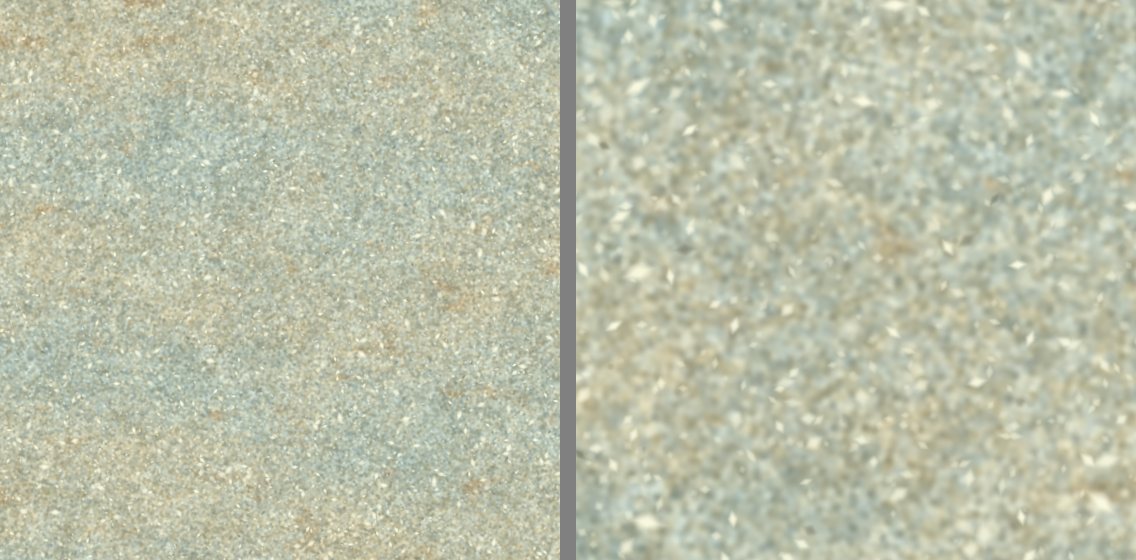
Left: the whole. Right: its middle third, enlarged.
Give the GLSL for this texture, as a WebGL 2 fragment shader.

```glsl
#version 300 es
precision highp float;
// Pale grey-green sandy stone with warm bands, rust stains and bright mineral glints.

uniform vec2 u_resolution;
out vec4 fragColor;

const vec3 COOL_STONE = vec3(0.688, 0.742, 0.685);
const vec3 WARM_STONE = vec3(0.765, 0.748, 0.632);
const vec3 RUST = vec3(0.73, 0.63, 0.46);
const vec3 GLINT = vec3(0.98, 0.98, 0.88);
const vec3 DARK_SPECK = vec3(0.45, 0.46, 0.40);
const vec3 TINT_AXIS = vec3(0.6, 0.0, -0.8);

const float BAND_PERIOD = 0.42;
const float BAND_PHASE = 0.06;
const float BAND_TILT = 0.12;
const float FINE_SCALE = 200.0;
const float MEDIUM_SCALE = 95.0;
const float FINE_CONTRAST = 0.19;
const float MEDIUM_CONTRAST = 0.08;
const float BROAD_CONTRAST = 0.10;
const float TINT_CONTRAST = 0.08;
const float GLINT_CELLS = 75.0;
const float GLINT_DENSITY = 0.23;
const float SPARK_CELLS = 125.0;
const float SPARK_DENSITY = 0.17;
const float SPECK_CELLS = 55.0;
const float SPECK_DENSITY = 0.04;
const float CLUSTER_SCALE = 14.0;

// Three random values per integer cell
vec3 hash3(vec2 cell, float seed) {
    uvec3 v = uvec3(ivec3(vec3(cell, seed))) * 1664525u + 1013904223u;
    v.x += v.y * v.z; v.y += v.z * v.x; v.z += v.x * v.y;
    v ^= v >> 16u;
    v.x += v.y * v.z; v.y += v.z * v.x; v.z += v.x * v.y;
    return vec3(v >> 8u) / 16777216.0;
}

mat2 rotation(float angle) {
    return mat2(cos(angle), -sin(angle), sin(angle), cos(angle));
}

// Smooth value noise, 0 to 1
float noise(vec2 p, float seed) {
    vec2 i = floor(p), f = fract(p);
    f = f * f * (3.0 - 2.0 * f);
    float low = mix(hash3(i, seed).x, hash3(i + vec2(1, 0), seed).x, f.x);
    float high = mix(hash3(i + vec2(0, 1), seed).x, hash3(i + vec2(1, 1), seed).x, f.x);
    return mix(low, high, f.y);
}

// Two turned noise layers, centred on zero, that hide the lattice
float grit(vec2 p, float seed) {
    float sum = noise(rotation(0.6) * p, seed) + noise(rotation(1.3) * p * 1.1, seed + 1.0);
    return 0.7 * (sum - 1.0);
}

float fbm(vec2 p, float seed) {
    float sum = 0.0, amplitude = 0.533;
    for (int octave = 0; octave < 4; octave++) {
        sum += amplitude * noise(p, seed + float(octave));
        p = mat2(1.96, -0.4, 0.4, 1.96) * p + 7.3;
        amplitude *= 0.5;
    }
    return sum;
}

// Coverage of loosely clustered, soft uneven grains; radii are in cell units
float grains(vec2 uv, float cells, float density, vec2 radii, float seed) {
    vec2 p = uv * cells, base = floor(p);
    float cover = 0.0;
    for (int y = -1; y <= 1; y++) {
        for (int x = -1; x <= 1; x++) {
            vec2 cell = base + vec2(x, y);
            vec3 place = hash3(cell, seed);
            vec3 form = hash3(cell, seed + 50.0);
            float cluster = mix(0.5, 1.5, noise(cell / cells * CLUSTER_SCALE, 71.0));
            vec2 d = rotation(form.x * 6.2832) * (p - cell - place.xy);
            d.x *= mix(0.5, 1.0, form.y);
            float outline = mix(length(d), abs(d.x) + abs(d.y), 0.5);
            float radius = mix(radii.x, radii.y, form.z * form.z);
            float shape = 1.0 - smoothstep(radius * 0.2, radius * 1.4, outline);
            float strength = mix(1.0, 0.35, form.y) * step(place.z, density * cluster);
            cover = max(cover, shape * strength);
        }
    }
    return cover;
}

void main() {
    vec2 uv = gl_FragCoord.xy / u_resolution.y;

    // Broad warm and cool bands, tilted and broken up
    float band = cos(6.2832 * (uv.y + BAND_TILT * (uv.x - 0.5) - BAND_PHASE) / BAND_PERIOD);
    float drift = fbm(uv * vec2(3.0, 5.5), 1.0) - 0.5;
    float mottle = fbm(uv * vec2(13.0, 19.0), 11.0) - 0.5;
    float warmth = 0.5 + 0.2 * band + 1.0 * drift + 0.75 * mottle;
    vec3 color = mix(COOL_STONE, WARM_STONE, clamp(warmth, 0.0, 1.0));

    // Small flattened rust stains inside the warm areas
    float stain = fbm(uv * vec2(13.0, 27.0), 21.0) + 0.12 * (warmth - 0.5);
    color = mix(color, RUST, 0.5 * smoothstep(0.66, 0.86, stain));

    // Grain in brightness and in blue-yellow tint
    float relief = fbm(uv * vec2(17.0, 24.0), 31.0) - 0.5;
    color += BROAD_CONTRAST * relief;
    color += MEDIUM_CONTRAST * grit(uv * MEDIUM_SCALE, 41.0);
    color += FINE_CONTRAST * grit(uv * FINE_SCALE, 45.0);
    color += TINT_AXIS * TINT_CONTRAST * grit(uv * FINE_SCALE * 0.7, 48.0);

    // Dark specks, then bright glints and faint sparks
    float specks = grains(uv, SPECK_CELLS, SPECK_DENSITY, vec2(0.12, 0.26), 61.0);
    color = mix(color, DARK_SPECK, 0.6 * specks);
    float glints = grains(uv, GLINT_CELLS, GLINT_DENSITY, vec2(0.20, 0.42), 81.0);
    float sparks = grains(uv, SPARK_CELLS, SPARK_DENSITY, vec2(0.24, 0.42), 91.0);
    color = mix(color, GLINT, max(glints, 0.6 * sparks));

    fragColor = vec4(clamp(color, 0.0, 1.0), 1.0);
}
```
